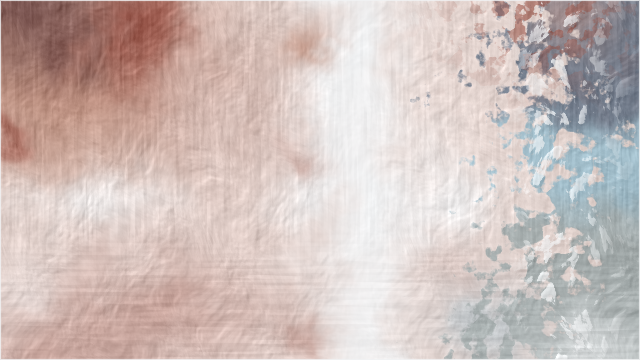
Reproduce this background procedurally as a WebGL 1 fragment shader.

```glsl
precision highp float;
uniform vec2 u_resolution;

#define WARP 0.13
#define RELIEF 0.55
#define STROKE 0.07
#define GRAIN 0.10
#define RAGGED 0.40
#define FLECK_SCALE 26.0
#define BORDER 0.005

const vec3 WHITE = vec3(0.945, 0.95, 0.955);
const vec3 BLUSH = vec3(0.895, 0.835, 0.815);
const vec3 ROSE = vec3(0.76, 0.61, 0.575);
const vec3 RUST = vec3(0.60, 0.32, 0.27);
const vec3 UMBER = vec3(0.42, 0.27, 0.26);
const vec3 OCHRE = vec3(0.71, 0.50, 0.42);
const vec3 SLATE = vec3(0.44, 0.48, 0.54);
const vec3 SKY = vec3(0.62, 0.73, 0.78);
const vec3 STONE = vec3(0.63, 0.66, 0.66);

vec3 hash3(vec2 p) {
  vec3 q = vec3(dot(p, vec2(127.1, 311.7)), dot(p, vec2(269.5, 183.3)), dot(p, vec2(419.2, 371.9)));
  return fract(sin(q) * 43758.5);
}

// Cellular noise: random cell values blended by distance to the cell points
float cells(vec2 p) {
  vec2 base = floor(p);
  vec2 local = p - base;
  float total = 0.0;
  float weight = 0.0;
  for (int j = -1; j <= 1; j++) {
    for (int i = -1; i <= 1; i++) {
      vec2 offset = vec2(float(i), float(j));
      vec3 h = hash3(base + offset);
      vec2 d = offset + h.xy - local;
      float w = exp(-7.0 * dot(d, d));
      total += w * h.z;
      weight += w;
    }
  }
  return total / weight;
}

float layers(vec2 p) {
  float sum = 0.0;
  float amp = 0.5;
  for (int i = 0; i < 4; i++) {
    sum += amp * cells(p);
    p = mat2(1.6, 1.2, -1.2, 1.6) * p + 7.3;
    amp *= 0.5;
  }
  return sum / 0.9375;
}

// Soft elliptical patch of paint
vec3 daub(vec3 base, vec2 at, vec2 center, vec2 radius, vec3 tint, float amount) {
  vec2 d = (at - center) / radius;
  return mix(base, tint, amount * exp(-dot(d, d)));
}

float paintHeight(vec2 p) {
  vec2 bend = 0.02 * sin(p.yx * vec2(19.0, 23.0) + 2.0 * sin(p * 11.0));
  return layers((p + bend) * vec2(34.0, 26.0));
}

void main() {
  vec2 uv = gl_FragCoord.xy / u_resolution;
  vec2 p = gl_FragCoord.xy / u_resolution.y;
  vec2 at = uv + WARP * (vec2(layers(p * 6.0), layers(p * 6.0 + 31.0)) - 0.5);
  float fleck = layers(p * FLECK_SCALE + 3.0);
  float height = paintHeight(p);

  // Warm left side
  vec3 color = BLUSH;
  color = daub(color, at, vec2(0.08, 0.78), vec2(0.24, 0.32), OCHRE, 0.75);
  color = daub(color, at, vec2(0.34, 0.72), vec2(0.13, 0.25), ROSE, 0.30);
  color = daub(color, at, vec2(0.19, 0.93), vec2(0.07, 0.17), RUST, 0.90);
  color = daub(color, at, vec2(0.03, 0.98), vec2(0.11, 0.15), UMBER, 0.85);
  color = daub(color, at, vec2(0.10, 0.87), vec2(0.035, 0.08), UMBER, 0.55);
  color = daub(color, at, vec2(0.0, 0.63), vec2(0.025, 0.06), RUST, 0.60);
  color = daub(color, at, vec2(0.25, 0.13), vec2(0.20, 0.17), ROSE, 0.85);
  color = daub(color, at, vec2(0.08, 0.0), vec2(0.16, 0.13), ROSE, 0.80);
  color = daub(color, at, vec2(0.14, 0.43), vec2(0.12, 0.09), WHITE, 0.75);
  color = daub(color, at, vec2(0.04, 0.20), vec2(0.07, 0.10), WHITE, 0.35);

  // Pale centre and its rose accents
  color = daub(color, at, vec2(0.545, 0.85), vec2(0.065, 0.45), WHITE, 1.0);
  color = daub(color, at, vec2(0.58, 0.45), vec2(0.10, 0.25), WHITE, 1.0);
  color = daub(color, at, vec2(0.59, 0.08), vec2(0.055, 0.28), WHITE, 0.90);
  color = daub(color, at, vec2(0.72, 0.43), vec2(0.07, 0.09), WHITE, 0.80);
  color = daub(color, at, vec2(0.46, 0.56), vec2(0.045, 0.05), ROSE, 0.60);
  color = daub(color, at, vec2(0.45, 0.88), vec2(0.035, 0.05), OCHRE, 0.60);
  color = daub(color, at, vec2(0.49, 0.07), vec2(0.035, 0.07), ROSE, 0.70);
  color = daub(color, at, vec2(0.72, 0.25), vec2(0.06, 0.09), ROSE, 0.25);
  color = daub(color, at, vec2(0.77, 0.10), vec2(0.07, 0.12), SKY, 0.45);

  // Cool right side with a ragged edge
  vec3 cool = mix(STONE, SKY, smoothstep(0.32, 0.48, at.y));
  cool = mix(cool, SLATE, smoothstep(0.60, 0.72, at.y));
  cool = daub(cool, at, vec2(0.92, 0.02), vec2(0.09, 0.13), WHITE, 0.65);
  cool = daub(cool, at, vec2(0.97, 0.38), vec2(0.05, 0.07), STONE, 0.80);
  cool = daub(cool, at, vec2(0.90, 0.96), vec2(0.08, 0.13), ROSE, 0.60);
  float edge = 0.845 - 0.035 * smoothstep(0.25, 0.0, uv.y) - 0.02 * sin(uv.y * 9.0);
  float reach = at.x - edge + RAGGED * (fleck - 0.5);
  color = mix(color, cool, smoothstep(-0.035, 0.035, reach));

  // Broken flecks over the upper right and along the edge
  float corner = exp(-dot((uv - vec2(0.85, 0.95)) / vec2(0.12, 0.16), (uv - vec2(0.85, 0.95)) / vec2(0.12, 0.16)));
  color = mix(color, RUST, 0.65 * corner * smoothstep(0.53, 0.63, layers(p * FLECK_SCALE + 57.0)));
  float rim = smoothstep(0.78, 0.86, uv.x) * smoothstep(1.02, 0.86, uv.x);
  color = mix(color, WHITE, 0.7 * rim * smoothstep(0.58, 0.68, height));

  // Raised paint, brush strokes and fine grain
  float slope = height - paintHeight(p + vec2(-0.005, 0.006));
  float calm = exp(-pow((uv.x - 0.56) / 0.08, 2.0));
  color += RELIEF * slope * (0.32 - 0.22 * calm);
  float upright = cells(p * vec2(150.0, 9.0));
  float level = cells(p * vec2(7.0, 130.0));
  color += STROKE * (mix(level, upright, smoothstep(0.2, 0.4, uv.y)) - 0.5) * (1.0 - 0.5 * calm);
  color += GRAIN * (fleck - 0.5) * (1.0 - 0.7 * calm);

  // Pale frame
  vec2 inset = min(p, u_resolution / u_resolution.y - p);
  color = mix(WHITE, color, smoothstep(0.0, BORDER, min(inset.x, inset.y)));
  gl_FragColor = vec4(clamp(color, 0.0, 1.0), 1.0);
}
```
